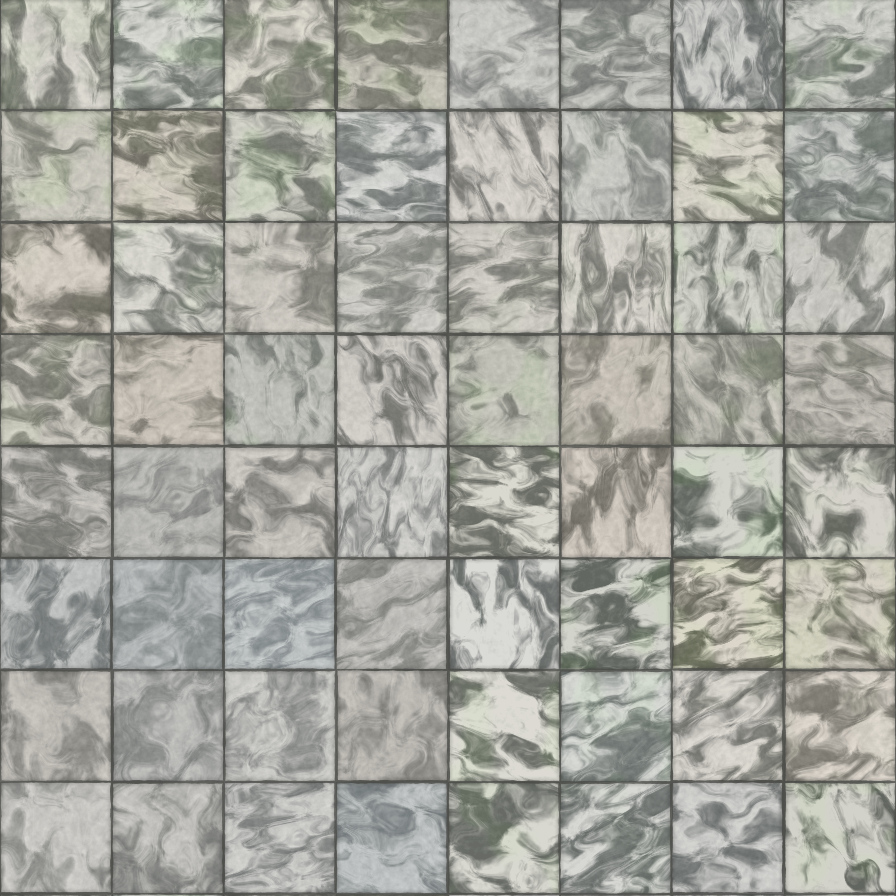
Give the GLSL for this texture, as a WebGL 2 fragment shader.

```glsl
#version 300 es
precision highp float;

uniform vec2 u_resolution;
out vec4 fragColor;

const float TILES = 8.0;
const vec2 GRID_SHIFT = vec2(0.0, 0.018);
const vec3 PALE_STONE = vec3(0.825, 0.815, 0.795);
const vec3 DARK_STONE = vec3(0.445, 0.450, 0.435);
const vec3 GROUT = vec3(0.30, 0.305, 0.29);
const vec3 WARM_SHIFT = vec3(0.035, 0.0, -0.03);
const vec3 GREEN_SHIFT = vec3(-0.02, 0.015, -0.035);

float hash(vec2 p) {
    vec3 q = fract(vec3(p.xyx) * 0.1031);
    q += dot(q, q.yzx + 33.33);
    return fract((q.x + q.y) * q.z);
}

float noise(vec2 p) {
    vec2 cell = floor(p);
    vec2 f = fract(p);
    f = f * f * (3.0 - 2.0 * f);
    float low = mix(hash(cell), hash(cell + vec2(1, 0)), f.x);
    float high = mix(hash(cell + vec2(0, 1)), hash(cell + 1.0), f.x);
    return mix(low, high, f.y);
}

float fbm(vec2 p) {
    float sum = 0.0;
    float amplitude = 0.5;
    for (int i = 0; i < 5; i++) {
        sum += amplitude * noise(p);
        p = mat2(1.6, 1.2, -1.2, 1.6) * p + 17.3;
        amplitude *= 0.53;
    }
    return sum;
}

mat2 rotation(float angle) {
    float c = cos(angle);
    float s = sin(angle);
    return mat2(c, s, -s, c);
}

// Stretched, bent coordinates that give each tile its own vein direction
vec2 veinSpace(vec2 local, vec2 id) {
    float quarter = step(0.64, hash(id + 11.0)) * 1.5708;
    float angle = quarter + (hash(id + 23.0) - 0.5) * 1.1;
    float stretch = mix(1.2, 2.3, hash(id + 37.0));
    vec2 p = rotation(angle) * (local - 0.5) * vec2(1.0);
    p = p * vec2(3.6, 3.6 * stretch) + id * 19.7 + 200.0;
    vec2 bend = vec2(noise(p * 1.3 + 5.0), noise(p * 1.3 + 71.0)) - 0.5;
    return p + bend * 1.3;
}

// Mottled stone with cloudy patches, chiselled relief and faint stains
vec3 stone(vec2 local, vec2 id) {
    vec2 p = veinSpace(local, id);
    float clouds = fbm(p);
    float relief = clouds - fbm(p + vec2(0.10, -0.13));
    float fine = fbm(local * 24.0 + id * 31.0 + 90.0) - 0.5;

    // Bolder veining in the lower right, calmer and cooler in the lower left
    float lower = step(id.y, 3.5);
    float side = step(3.5, id.x);
    float bold = lower * side;
    float calm = lower * (1.0 - side);
    float contrast = mix(0.55, 0.95, hash(id + 53.0)) + 0.22 * bold - 0.14 * calm;

    float patches = smoothstep(0.30, 0.64, clouds + (hash(id + 67.0) - 0.5) * 0.09);
    float tone = 0.57 + (patches - 0.55) * contrast + relief * 0.55 + fine * 0.30;
    vec3 color = mix(DARK_STONE, PALE_STONE, clamp(tone, -0.1, 1.06));

    float warmth = hash(id + 83.0) - 0.40 - 0.45 * calm;
    float stain = smoothstep(0.45, 0.75, noise(local * 4.0 + id * 13.0 + 40.0));
    color += WARM_SHIFT * warmth;
    color += GREEN_SHIFT * (stain * 0.8 + 0.3) * hash(id + 97.0) * (1.0 - calm);
    return color + (hash(id + 101.0) - 0.5) * 0.045;
}

// Distance inward from the slightly shifted and worn tile edge
float edgeDistance(vec2 local, vec2 id, vec2 grid) {
    vec2 jitter = (vec2(hash(id + 113.0), hash(id + 127.0)) - 0.5) * 0.010;
    vec2 fromCenter = abs(local - 0.5 + jitter);
    float wear = (fbm(grid * 14.0 + 60.0) - 0.5) * 0.014;
    return 0.5 - max(fromCenter.x, fromCenter.y) + wear;
}

void main() {
    vec2 grid = gl_FragCoord.xy / u_resolution * TILES - GRID_SHIFT;
    vec2 id = mod(floor(grid), TILES);
    vec2 local = fract(grid);
    float pixel = TILES / min(u_resolution.x, u_resolution.y);

    vec3 color = stone(local, id);
    float inset = edgeDistance(local, id, grid);

    // Dirt gathers along the rim before the narrow dark joint
    color *= 1.0 - 0.16 * (1.0 - smoothstep(0.0, 0.055, inset));
    float joint = 1.0 - smoothstep(0.011 - 0.5 * pixel, 0.011 + 0.7 * pixel, inset);
    float strength = mix(0.72, 0.98, noise(grid * 3.0 + 8.0));
    color = mix(color, GROUT, joint * strength);

    fragColor = vec4(clamp(color, 0.0, 1.0), 1.0);
}
```
